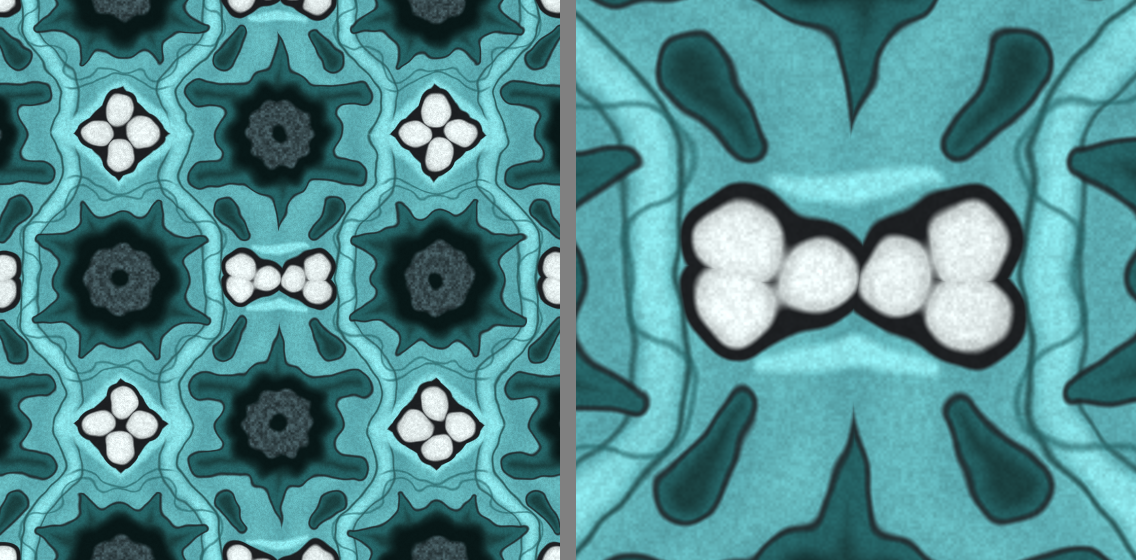
Left, the full canvas; right, a detail of the centre.
Write a three.js fragment shader that draws this pattern.

```glsl
// Teal marbled tile: dark spiked stars, four-petal flowers and white dumbbells
// on a staggered lattice, parted by wavy pale ribbons. One mirrored quarter cell
// is built from distance functions, then warped and grained by value noise.

varying vec2 vUv;

const float SCALE = 7.68;                // lattice units across the canvas
const vec2 CELL = vec2(4.33, 4.0);       // repeat size
const vec2 ORIGIN = vec2(3.83, 5.85);    // centre of one spiked star
const float WARP = 0.10;
const float GRAIN = 0.10;
const float SOFT = 0.014;
const float LINE = 0.028;

const vec3 NIGHT = vec3(0.03, 0.09, 0.09);
const vec3 SHADE = vec3(0.10, 0.25, 0.25);
const vec3 DEEP = vec3(0.14, 0.38, 0.39);
const vec3 MID = vec3(0.29, 0.58, 0.61);
const vec3 LIGHT = vec3(0.40, 0.73, 0.75);
const vec3 PALE = vec3(0.55, 0.90, 0.92);
const vec3 WHITE = vec3(0.91, 0.95, 0.95);
const vec3 SLATE = vec3(0.25, 0.33, 0.35);
const vec3 INK = vec3(0.11, 0.12, 0.13);

float hash(vec2 p) {
  vec3 q = fract(p.xyx * 0.1031);
  q += dot(q, q.yzx + 33.33);
  return fract((q.x + q.y) * q.z);
}

float noise(vec2 p) {
  vec2 i = floor(p), f = fract(p);
  f = f * f * (3.0 - 2.0 * f);
  return mix(mix(hash(i), hash(i + vec2(1, 0)), f.x),
             mix(hash(i + vec2(0, 1)), hash(i + 1.0), f.x), f.y);
}

float smoothMin(float a, float b, float k) {
  float h = max(k - abs(a - b), 0.0) / k;
  return min(a, b) - 0.25 * k * h * h;
}

// Capsule from a to b whose radius runs from ra to rb
float taper(vec2 p, vec2 a, vec2 b, float ra, float rb) {
  float t = clamp(dot(p - a, b - a) / dot(b - a, b - a), 0.0, 1.0);
  return length(p - mix(a, b, t)) - mix(ra, rb, t);
}

float cover(float d, float soft) { return 1.0 - smoothstep(-soft, soft, d); }

float stroke(float d) { return cover(abs(d) - 0.5 * LINE, SOFT); }

vec3 paint(vec3 under, vec3 fill, float d) {
  return mix(mix(under, fill, cover(d, SOFT)), INK, 0.8 * stroke(d));
}

// Star body, dark heart and scalloped slate medallion
vec3 paintStar(vec3 c, vec2 p, float d, float heart, float lobes, float speck) {
  float r = length(p), wave = cos(lobes * atan(p.y, p.x));
  c = paint(c, DEEP, d);
  c = mix(c, SHADE, cover(d + 0.12, 0.06));
  c = mix(c, NIGHT, cover(r - heart - 0.04 * wave, 0.10));
  vec3 disc = SLATE * (0.72 + 0.45 * speck + 0.10 * cos(r * 38.0 + wave));
  c = mix(c, disc, 0.9 * cover(r - 0.46 - 0.025 * wave, 0.035));
  return mix(c, NIGHT, cover(r - 0.11, 0.03));
}

void main() {
  vec2 p = vUv * SCALE;
  float speck = noise(p * 34.0), tint = noise(p * 3.1 + 40.0);
  vec2 bend = vec2(noise(p * 2.3), noise(p * 2.3 + 17.0)) - 0.5;
  bend += 0.4 * (vec2(noise(p * 7.0 + 5.0), noise(p * 7.0 + 29.0)) - 0.5);

  // Mirrored quarter cell, measured from each of its four corners
  vec2 a = abs(mod(p + WARP * bend - ORIGIN + 0.5 * CELL, CELL) - 0.5 * CELL);
  vec2 flower = vec2(0.5 * CELL.x - a.x, a.y);
  vec2 b = 0.5 * CELL - a;
  vec2 bell = vec2(a.x, 0.5 * CELL.y - a.y);

  // Wavy ribbon beside the spiked star
  float t = clamp((a.y - 0.55) / 0.85, 0.0, 1.0);
  float edge = mix(1.42, 0.84, t * t * (3.0 - 2.0 * t)) - 0.16 * exp(-12.0 * a.y * a.y);
  float s = (a.x - edge) / length(vec2(1.0, 4.0 * t * (1.0 - t)));
  vec3 c = mix(MID, LIGHT, 0.55 + 0.3 * tint + 0.2 * cos(s * 11.0));
  c = mix(c, PALE, (0.5 + 0.5 * tint) * cover(abs(s - 0.08) - 0.07, 0.04));
  c = mix(c, SHADE, 0.75 * stroke(s + 0.04) + 0.6 * stroke(s - 0.20));

  // Dark ears above the spiked star
  float ear = taper(a, vec2(0.76, 1.02), vec2(0.50, 1.40), 0.15, 0.07);
  c = paint(c, DEEP, ear);
  c = mix(c, SHADE, cover(ear + 0.06, 0.05));

  // Pale halo and arched contours around the flower
  c = mix(c, PALE, 0.9 * cover(0.8 * flower.x + flower.y - 0.74, 0.06));
  float arch = flower.y - 0.72 - 0.11 * cos(5.5 * flower.x);
  c = mix(c, DEEP, 0.65 * stroke(arch) * cover(flower.x - 0.72, 0.1));

  // Spiked star with side arms
  float starA = length(a) - 0.84 - 0.04 * cos(10.0 * atan(a.y, a.x));
  starA = smoothMin(starA, 0.95 * (a.x + 0.3 * (a.y - 1.32)), 0.12);
  starA = smoothMin(starA, taper(a, vec2(0.6, 0.5), vec2(1.08, 0.56), 0.16, 0.17), 0.14);
  c = paintStar(c, a, starA, 0.68, 10.0, speck);

  // Horned star and the contour that echoes it
  float starB = length(b) - 0.89 - 0.05 * cos(8.0 * atan(b.y, b.x));
  starB = smoothMin(starB, taper(b, vec2(0.38, 0.7), vec2(0.52, 1.04), 0.17, 0.03), 0.12);
  starB = smoothMin(starB, taper(b, vec2(0.7, 0.4), vec2(1.15, 0.56), 0.2, 0.05), 0.12);
  c = mix(c, DEEP, 0.6 * stroke(starB - 0.21));
  c = paintStar(c, b, starB, 0.72, 8.0, speck);

  // Four-petal flower on an ink diamond
  vec2 g = vec2(max(flower.x, flower.y), min(flower.x, flower.y));
  float petal = length((g - vec2(0.31, 0.0)) * vec2(1.0, 1.12)) - 0.225;
  c = mix(c, INK, cover(min(petal - 0.07, 0.7 * (g.x + g.y - 0.66)), SOFT));

  // Dumbbell with pale bars above and below
  c = mix(c, PALE, cover(taper(bell, vec2(0.0, 0.37), vec2(0.38, 0.43), 0.07, 0.03), 0.03));
  float knob = length(bell - vec2(0.53, 0.15)) - 0.195;
  float bead = length(bell - vec2(0.18, 0.0)) - 0.18;
  c = mix(c, INK, cover(smoothMin(knob, bead, 0.2) - 0.07, SOFT));
  float white = min(petal, smoothMin(knob, bead, 0.05));
  vec3 chalk = WHITE * (0.84 + 0.16 * smoothstep(0.0, 0.09, -white) + 0.06 * (tint - 0.5));
  c = mix(c, chalk, cover(white, 0.02));

  c *= 1.0 + GRAIN * (noise(p * 75.0) + speck - 1.0);
  gl_FragColor = vec4(c, 1.0);
}
```
